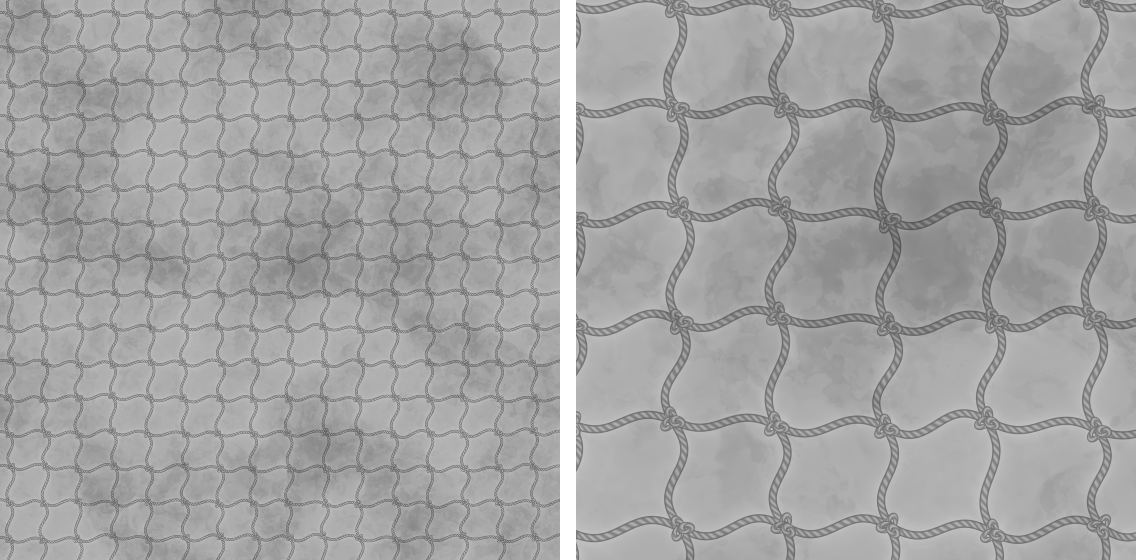
Left, the full canvas; right, a detail of the centre.
This pattern is drawn by a WebGL 2 fragment shader. Its source:

```glsl
#version 300 es
precision highp float;
// Grey rope net, 16 by 16 meshes, over a mottled plaster ground.
// Jittered knots are joined by S-shaped twisted ropes; gradient noise stains
// the ground and a soft pale halo lifts the net from it.

uniform vec2 u_resolution;
out vec4 fragColor;

const float TAU = 6.2831853;
const float MESHES = 16.0;
const float ROPE_RADIUS = 0.039;

vec2 hash2(vec2 p) {
  vec3 h = fract(p.xyx * vec3(0.1031, 0.1030, 0.0973));
  h += dot(h, h.yzx + 33.33);
  return fract((h.xx + h.yz) * h.zy);
}

float gradientDot(vec2 corner, vec2 offset) {
  float angle = TAU * hash2(corner + 71.0).x;
  return dot(vec2(cos(angle), sin(angle)), offset);
}

float gradientNoise(vec2 p) {
  vec2 i = floor(p), f = p - i;
  vec2 w = f * f * f * (f * (f * 6.0 - 15.0) + 10.0);
  vec2 e = vec2(1.0, 0.0);
  return mix(mix(gradientDot(i, f), gradientDot(i + e, f - e), w.x),
             mix(gradientDot(i + e.yx, f - e.yx), gradientDot(i + 1.0, f - 1.0), w.x), w.y);
}

float fbm(vec2 p) {
  float sum = 0.0, gain = 0.6;
  for (int i = 0; i < 5; i++) {
    sum += gain * gradientNoise(p);
    p = mat2(1.6, 1.2, -1.2, 1.6) * p + 17.3;
    gain *= 0.6;
  }
  return sum;
}

// Broad clouds, ragged blotches at two sizes and fine grain
float plaster(vec2 uv) {
  vec2 warp = vec2(fbm(uv * 9.0), fbm(uv * 9.0 + 40.0));
  float cloud = fbm(uv * 4.5 + 0.25 * warp + 3.0);
  float blotch = fbm(uv * 15.0 + 0.4 * warp + 9.0);
  float fleck = fbm(uv * 34.0 + 0.6 * warp + 23.0);
  float tone = 0.664 + 0.15 * cloud + 0.045 * blotch;
  tone -= 0.034 * smoothstep(0.0, 0.16, blotch - 0.35 * cloud);
  tone -= 0.034 * smoothstep(0.04, 0.16, fleck - 0.45 * cloud - 0.2 * blotch);
  tone += 0.018 * smoothstep(0.1, 0.2, fleck + 0.4 * cloud);
  tone += 0.02 * gradientNoise(uv * 110.0 + 4.0 * warp);
  return min(tone, 0.675 + 0.35 * (tone - 0.675));
}

vec2 knotAt(vec2 id) {
  return id + 0.11 * (hash2(id + 5.0) - 0.5);
}

// Signed distance and position along a rope running from a to b in x
vec2 rope(vec2 p, vec2 a, vec2 b, float sway) {
  vec2 ab = b - a;
  float t = (p.x - a.x) / ab.x;
  if (t < 0.0) return vec2(length(p - a), t);
  if (t > 1.0) return vec2(length(p - b), t);
  float slope = (ab.y - sway * TAU * cos(TAU * t)) / ab.x;
  float rise = p.y - a.y - ab.y * t + sway * sin(TAU * t);
  return vec2(rise * inversesqrt(1.0 + slope * slope), t);
}

// Tone of twisted strands relative to the ground, darker along both edges
float strandTone(float across, float turns) {
  float twist = 0.5 + 0.5 * sin(TAU * (turns + 0.6 * across));
  return mix(0.74 + 0.27 * twist, 0.64, smoothstep(0.4, 0.95, abs(across)));
}

void main() {
  float side = min(u_resolution.x, u_resolution.y);
  vec2 uv = gl_FragCoord.xy / side;
  float pixel = MESHES / side;
  vec2 p = uv * MESHES - vec2(0.28, 0.62);
  vec2 cell = floor(p);

  // Nearest rope and nearest knot
  vec2 nearest = vec2(9.0, 0.0), knotOffset = vec2(9.0), knotId = cell;
  for (int y = -1; y <= 1; y++) {
    for (int x = -1; x <= 1; x++) {
      vec2 id = cell + vec2(x, y);
      vec2 knot = knotAt(id);
      vec2 sway = 0.05 + 0.035 * hash2(id + 31.0);
      vec2 level = rope(p, knot, knotAt(id + vec2(1.0, 0.0)), sway.x);
      vec2 upright = rope(p.yx, knot.yx, knotAt(id + vec2(0.0, 1.0)).yx, sway.y + 0.02);
      if (abs(level.x) < abs(nearest.x)) nearest = level;
      if (abs(upright.x) < abs(nearest.x)) nearest = upright;
      if (length(p - knot) < length(knotOffset)) { knotOffset = p - knot; knotId = id; }
    }
  }

  // Ground with the pale halo, then the ropes
  float ground = plaster(uv);
  float reach = max(min(abs(nearest.x) - ROPE_RADIUS, length(knotOffset) - 0.1), 0.0);
  float tone = ground + 0.06 * exp(-reach * 16.0);
  float cover = smoothstep(0.7, -0.7, (abs(nearest.x) - ROPE_RADIUS) / pixel);
  tone = mix(tone, ground * strandTone(nearest.x / ROPE_RADIUS, nearest.y * 14.0), cover);

  // Each knot is three overlapping loops of rope
  float spin = 0.9 + 1.4 * hash2(knotId + 53.0).x;
  for (int k = 0; k < 3; k++) {
    float angle = spin + TAU * float(k) / 3.0;
    vec2 axis = vec2(cos(angle), sin(angle));
    vec2 q = vec2(dot(knotOffset, axis) - 0.052, dot(knotOffset, vec2(-axis.y, axis.x)));
    float ring = length(q * vec2(0.8, 1.15)) - 0.04;
    float loopCover = smoothstep(0.7, -0.7, (abs(ring) - 0.027) / pixel);
    float loopTone = strandTone(ring / 0.027, 3.0 * atan(q.y, q.x) / TAU);
    tone = mix(tone, ground * loopTone, loopCover);
  }
  fragColor = vec4(vec3(tone), 1.0);
}
```
